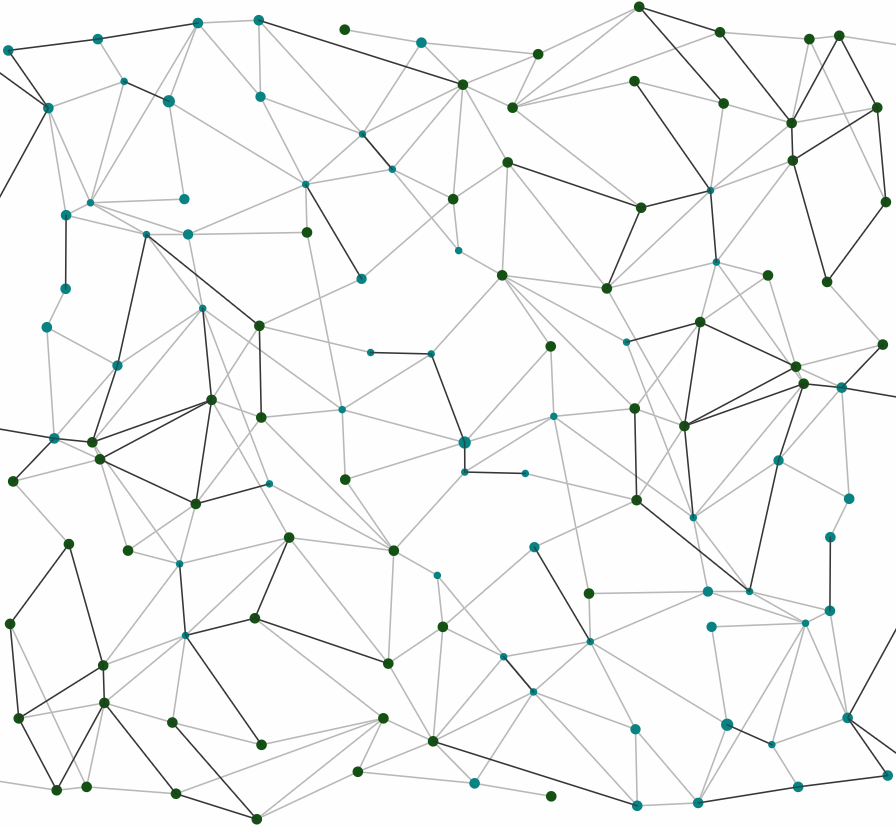
Write a Shadertoy shader that draws this pattern.

```glsl
// Draws an irregular network of teal and green nodes joined by thin grey and dark links.
// Nodes sit on a jittered lattice; links join lattice neighbours, chosen by a sine hash.
// All hashes use keys folded through the centre, so the web has half-turn symmetry.

const vec2 SPACING = vec2(0.0995, 0.0915);  // lattice step, in canvas heights
const float LAST_CELL = 5.0;                // lattice runs from -LAST_CELL to LAST_CELL
const float JITTER = 0.40;
const float LINK_HALF_WIDTH = 0.00095;

const vec3 PAPER = vec3(0.995);
const vec3 PALE_LINK = vec3(0.72);
const vec3 DARK_LINK = vec3(0.17);
const vec3 TEAL = vec3(0.03, 0.51, 0.51);
const vec3 GREEN = vec3(0.08, 0.32, 0.08);

float hash(vec2 key, float salt) {
    return fract(sin(dot(key, vec2(127.1, 311.7)) + salt * 74.7) * 43758.5453);
}

// -1 for the half of the lattice that mirrors the other, else 1
float halfTurn(vec2 key) {
    return (key.y < 0.0 || (key.y == 0.0 && key.x < 0.0)) ? -1.0 : 1.0;
}

float pairedHash(vec2 key, float salt) {
    return hash(key * halfTurn(key), salt);
}

bool isInside(vec2 cell) {
    return max(abs(cell.x), abs(cell.y)) <= LAST_CELL;
}

vec2 nodePosition(vec2 cell) {
    vec2 offset = vec2(pairedHash(cell, 1.0), pairedHash(cell, 2.0)) * 2.0 - 1.0;
    return (cell + JITTER * halfTurn(cell) * offset) * SPACING;
}

float segmentDistance(vec2 p, vec2 a, vec2 b) {
    vec2 ab = b - a;
    float t = clamp(dot(p - a, ab) / dot(ab, ab), 0.0, 1.0);
    return length(p - a - ab * t);
}

float coverage(float signedDistance, float pixel) {
    return clamp(0.5 - signedDistance / pixel, 0.0, 1.0);
}

// Adds one possible link to the layers: x = pale, y = dark
void addLink(inout vec2 layers, vec2 p, vec2 a, vec2 b, float chance, float salt, float pixel) {
    bool aInside = isInside(a);
    bool bInside = isInside(b);
    if (!aInside && !bInside) return;
    if (aInside != bInside) chance *= 0.13;   // few links leave the canvas

    vec2 key = a + b;
    if (pairedHash(key, salt) > chance) return;
    float d = segmentDistance(p, nodePosition(a), nodePosition(b));
    float ink = coverage(d - LINK_HALF_WIDTH, pixel);

    // dark links gather towards the rim
    float rim = max(abs(key.x), abs(key.y)) / (2.0 * LAST_CELL);
    bool dark = pairedHash(key, salt + 5.0) < 0.14 + 0.30 * rim * rim;
    layers = max(layers, dark ? vec2(0.0, ink) : vec2(ink, 0.0));
}

// Links that start at one cell: sides, one diagonal of its square, rare long ones
void addCellLinks(inout vec2 layers, vec2 p, vec2 cell, float pixel) {
    addLink(layers, p, cell, cell + vec2(1, 0), 0.72, 3.0, pixel);
    addLink(layers, p, cell, cell + vec2(0, 1), 0.72, 3.0, pixel);

    float rising = step(0.5, pairedHash(2.0 * cell + 1.0, 4.0));
    addLink(layers, p, cell + vec2(0, 1.0 - rising), cell + vec2(1, rising), 0.78, 3.0, pixel);

    for (int k = 0; k < 4; k++) {
        vec2 reach = k < 2 ? vec2(2, 1) : vec2(1, 2);
        if (k % 2 == 1) reach.y = -reach.y;
        addLink(layers, p, cell, cell + reach, 0.09, 11.0 + float(k), pixel);
    }
}

// Colour and coverage of the node in one cell
vec4 nodeLayer(vec2 p, vec2 cell, float pixel) {
    if (!isInside(cell)) return vec4(0.0);
    // teal rules the upper left and lower right quarters
    float tealShare = 0.48 - 0.34 * sign(cell.x * cell.y);
    bool teal = pairedHash(cell, 21.0) < tealShare;
    bool inner = max(abs(cell.x), abs(cell.y)) < LAST_CELL - 0.5;
    float pick = pairedHash(cell, 22.0);

    float radius = 0.0064;
    if (teal && inner) radius = pick < 0.6 ? 0.0045 : (pick > 0.92 ? 0.0074 : 0.0062);
    float ink = coverage(length(p - nodePosition(cell)) - radius, pixel);
    return vec4(teal ? TEAL : GREEN, ink);
}

void mainImage(out vec4 fragColor, in vec2 fragCoord) {
    float pixel = 1.0 / iResolution.y;
    vec2 p = (fragCoord - 0.5 * iResolution.xy) * pixel;
    vec2 home = floor(p / SPACING + 0.5);

    // links from every cell that can reach this point
    vec2 links = vec2(0.0);
    for (int x = -2; x <= 0; x++)
        for (int y = -2; y <= 2; y++)
            addCellLinks(links, p, home + vec2(x, y), pixel);

    // pale links, then nodes, then dark links on top
    vec4 node = nodeLayer(p, home, pixel);
    vec3 color = mix(PAPER, PALE_LINK, links.x);
    color = mix(color, node.rgb, node.a);
    color = mix(color, DARK_LINK, links.y * mix(0.95, 0.6, node.a));
    fragColor = vec4(color, 1.0);
}
```
